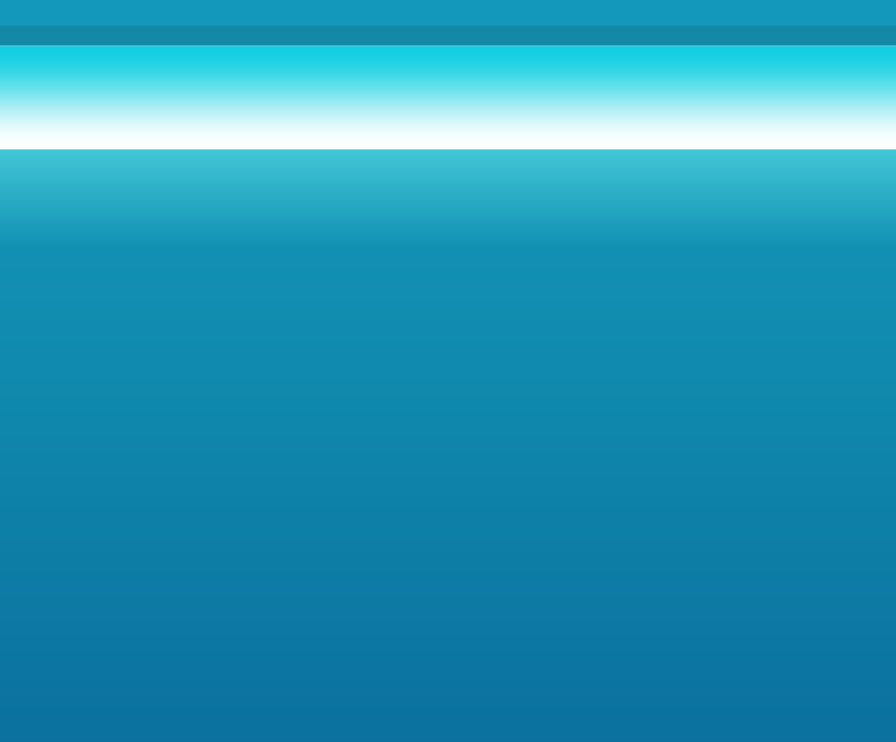
This background is drawn by a Shadertoy shader. Its source:

```glsl
#define BAND_EDGE 0.9654
#define CREST_TOP 0.9380
#define CREST_BASE 0.7987
#define GLOW_BASE 0.6660
#define MID_DEPTH 0.4900
#define RIM_WIDTH 0.0018

const vec3 SKY_BAND   = vec3(0.075, 0.592, 0.730);
const vec3 DARK_BAND  = vec3(0.078, 0.537, 0.655);
const vec3 RIM        = vec3(0.290, 0.790, 0.850);
const vec3 CREST_CYAN = vec3(0.070, 0.812, 0.882);
const vec3 FOAM       = vec3(1.0);
const vec3 SHALLOW    = vec3(0.255, 0.780, 0.835);
const vec3 WATER      = vec3(0.070, 0.565, 0.702);
const vec3 MID_WATER  = vec3(0.062, 0.540, 0.682);
const vec3 DEEP       = vec3(0.043, 0.440, 0.620);

// Antialiased step, one pixel wide
float above(float edge, float y) {
    return clamp((y - edge) * iResolution.y + 0.5, 0.0, 1.0);
}

// Water darkening towards the floor, with a glow below the crest
vec3 waterColor(float y) {
    vec3 color = mix(DEEP, MID_WATER, clamp(y / MID_DEPTH, 0.0, 1.0));
    color = mix(color, WATER, clamp((y - MID_DEPTH) / (GLOW_BASE - MID_DEPTH), 0.0, 1.0));
    float glow = clamp((y - GLOW_BASE) / (CREST_BASE - GLOW_BASE), 0.0, 1.0);
    return mix(color, SHALLOW, glow);
}

// Bright strip fading from cyan down to white
vec3 crestColor(float y) {
    return mix(FOAM, CREST_CYAN, smoothstep(CREST_BASE, CREST_TOP, y));
}

void mainImage(out vec4 fragColor, in vec2 fragCoord) {
    float y = fragCoord.y / iResolution.y;

    // Stack the layers from the floor upwards
    vec3 color = waterColor(y);
    color = mix(color, crestColor(y), above(CREST_BASE, y));
    color = mix(color, RIM, above(CREST_TOP - RIM_WIDTH * 0.5, y));
    color = mix(color, DARK_BAND, above(CREST_TOP + RIM_WIDTH * 0.5, y));
    color = mix(color, SKY_BAND, above(BAND_EDGE, y));

    fragColor = vec4(color, 1.0);
}
```
